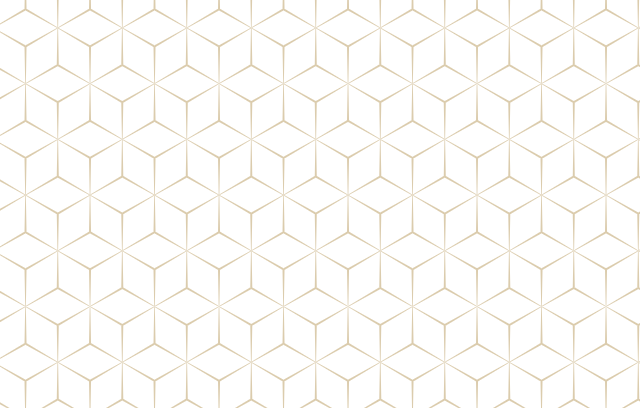
Give the GLSL for this pattern, as a Shadertoy shader.

```glsl
// Rhombille lattice of tumbling cubes in fine sand lines on white.
// Each point is folded into the hexagon around its nearest six-way star, then
// spokes run to the hexagon corners, tapering from hairline to thick.

#define PITCH 0.10078               // star spacing across, in canvas widths
#define ROW 0.08707                 // star row spacing, in canvas widths
#define ANCHOR vec2(0.443, 0.3327)  // one star centre, in canvas widths
#define THIN 0.0005                 // half width at a star
#define THICK 0.0016                // half width at a three-way corner
#define PAPER vec3(1.0)
#define SAND vec3(0.86, 0.80, 0.68)

// Offset from the nearest star; alternate rows shift by half a pitch.
vec2 nearestStar(vec2 p) {
    vec2 cell = vec2(PITCH, 2.0 * ROW);
    vec2 even = mod(p + 0.5 * cell, cell) - 0.5 * cell;
    vec2 odd = mod(p, cell) - 0.5 * cell;
    return dot(even, even) < dot(odd, odd) ? even : odd;
}

// Box-filtered coverage of a tapered spoke from the star to a corner.
float spoke(vec2 p, vec2 corner, float pixel) {
    float along = clamp(dot(p, corner) / dot(corner, corner), 0.0, 1.0);
    float dist = length(p - corner * along);
    float halfWidth = mix(THIN, THICK, along);
    float nearEdge = clamp((halfWidth - dist) / pixel + 0.5, 0.0, 1.0);
    float farEdge = clamp((-halfWidth - dist) / pixel + 0.5, 0.0, 1.0);
    return nearEdge - farEdge;
}

void mainImage(out vec4 fragColor, in vec2 fragCoord) {
    float pixel = 1.0 / iResolution.x;
    vec2 p = abs(nearestStar(fragCoord * pixel - ANCHOR));

    // Mirror symmetry leaves one upright and one slanted spoke.
    float upright = spoke(p, vec2(0.0, ROW * 2.0 / 3.0), pixel);
    float slanted = spoke(p, vec2(PITCH * 0.5, ROW / 3.0), pixel);

    fragColor = vec4(mix(PAPER, SAND, max(upright, slanted)), 1.0);
}
```
